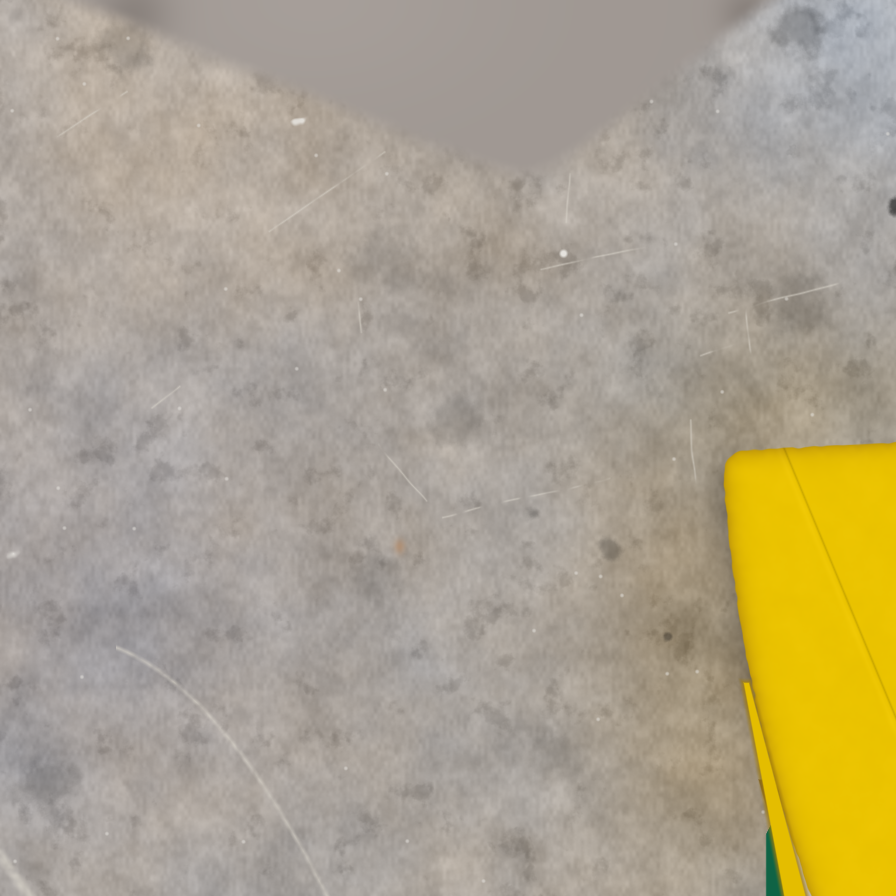
A WebGL 2 fragment shader for this texture:

```glsl
#version 300 es
precision highp float;
// Worn concrete floor with stains, scratches and a soft grey wedge at the top;
// a yellow moulded panel enters at the lower right.
// Built from value noise, segment distances and half-plane masks in canvas units.
uniform vec2 u_resolution;
out vec4 fragColor;

const vec3 YELLOW = vec3(0.92, 0.765, 0.0);
const vec3 OCHRE = vec3(0.70, 0.54, 0.05);
const vec3 WEDGE_GREY = vec3(0.625, 0.595, 0.575);
const vec3 CHALK = vec3(0.84, 0.82, 0.78);

// Scratch ends: x0, y0, x1, y1
const vec4 SCRATCHES[12] = vec4[12](
  vec4(.299, .740, .430, .831), vec4(.495, .423, .680, .466), vec4(.605, .700, .720, .724),
  vec4(.814, .651, .957, .690), vec4(.045, .835, .141, .897), vec4(.398, .674, .403, .629),
  vec4(.635, .805, .633, .753), vec4(.771, .531, .775, .453), vec4(.169, .544, .202, .570),
  vec4(.781, .602, .846, .625), vec4(.833, .655, .840, .603), vec4(.424, .505, .475, .440));

// Stains: x, y, radius, strength
const vec4 STAINS[12] = vec4[12](
  vec4(.596, .427, .009, .22), vec4(.680, .388, .012, .20), vec4(.746, .289, .006, .32),
  vec4(.418, .355, .026, .08), vec4(.510, .530, .026, .12), vec4(.999, .772, .009, .55),
  vec4(.893, .966, .026, .20), vec4(.137, .954, .030, .14), vec4(.050, .125, .030, .14),
  vec4(.430, .715, .035, .08), vec4(.617, .152, .028, .09), vec4(.892, .660, .030, .11));

float hash(vec2 p) {
  vec3 q = fract(vec3(p.xyx) * 0.1031);
  q += dot(q, q.yzx + 33.33);
  return fract((q.x + q.y) * q.z);
}

float noise(vec2 p) {
  vec2 i = floor(p), f = fract(p);
  f = f * f * (3.0 - 2.0 * f);
  return mix(mix(hash(i), hash(i + vec2(1, 0)), f.x),
             mix(hash(i + vec2(0, 1)), hash(i + vec2(1, 1)), f.x), f.y);
}

float fbm(vec2 p) {
  float sum = 0.0, amp = 0.5;
  for (int i = 0; i < 5; i++) {
    sum += amp * noise(p);
    p = mat2(1.6, 1.2, -1.2, 1.6) * p + 17.3;
    amp *= 0.55;
  }
  return sum / 1.055;
}

float segment(vec2 p, vec2 a, vec2 b) {
  vec2 d = b - a;
  return length(p - a - d * clamp(dot(p - a, d) / dot(d, d), 0.0, 1.0));
}

float glow(vec2 p, vec2 center, vec2 radius) {
  vec2 d = (p - center) / radius;
  return exp(-dot(d, d));
}

// Coverage of the region where d is negative
float fill(float d, float soft) { return 1.0 - smoothstep(-soft, soft, d); }

// Left outline of the panel; depth is measured down from the top
float panelLeft(float depth) {
  float s = depth - 0.52;
  return 0.807 + 0.06 * s + 0.30 * s * s;
}

vec3 concrete(vec2 p) {
  // Broad light and colour
  vec3 col = mix(vec3(.655, .632, .608), vec3(.705, .664, .620), glow(p, vec2(.12, .85), vec2(.45, .35)));
  col = mix(col, vec3(.635, .617, .620), 0.8 * glow(p, vec2(.08, .32), vec2(.30, .30)));
  col = mix(col, vec3(.705, .715, .730), glow(p, vec2(1.0, 1.0), vec2(.17, .22)));
  col = mix(col, vec3(.610, .545, .430), 0.8 * glow(p, vec2(.81, .25), vec2(.13, .28)));
  col = mix(col, vec3(.640, .585, .480), 0.6 * glow(p, vec2(.93, .54), vec2(.20, .10)));
  // Mottling and grain
  float warp = fbm(p * 9.0);
  col += 0.16 * (fbm(p * 15.0 + warp) - 0.5) + 0.10 * (fbm(p * 60.0 + 4.0) - 0.5);
  col += 0.05 * (noise(p * vec2(260.0, 150.0)) - 0.5);
  col += vec3(0.05, 0.01, -0.05) * (fbm(p * 7.0 + 31.0) - 0.5);
  col -= 0.07 * smoothstep(0.62, 0.80, fbm(p * 34.0 + 9.0));
  // Stains with ragged rims
  for (int i = 0; i < 12; i++) {
    vec4 s = STAINS[i];
    float d = length(p - s.xy) / s.z + 1.6 * (fbm(p * 45.0 + float(i)) - 0.5);
    col *= 1.0 - s.w * fill(d - 0.9, 0.45);
  }
  // Straight scratches, broken along their length
  for (int i = 0; i < 12; i++) {
    vec4 s = SCRATCHES[i];
    float d = segment(p + 0.004 * (noise(p * 30.0) - 0.5), s.xy, s.zw);
    float wear = smoothstep(0.2, 0.7, noise(p * 70.0 + float(i)));
    col = mix(col, CHALK, 0.65 * wear * fill(d - 0.0008, 0.0015));
  }
  // Long curved scrape and the corner scrape
  float u = p.x - 0.13;
  float arc = abs(1.0 - p.y - 0.723 - 0.38 * u - 3.4 * u * u) / length(vec2(1.0, 0.38 + 6.8 * u));
  float scrape = fill(arc - 0.0018, 0.0025) * step(0.0, u);
  scrape = max(scrape, fill(segment(p, vec2(-.01, .06), vec2(.04, -.01)) - 0.005, 0.004));
  col = mix(col, CHALK, scrape * (0.25 + 0.5 * noise(p * 180.0)));
  // Chips: a few large, many tiny
  float chip = 0.9 * fill(length((p - vec2(.337, .866)) * vec2(1, 1.3)) - 0.013 * noise(p * 110.0), 0.003);
  chip = max(chip, fill(length(p - vec2(.629, .717)) - 0.004, 0.002));
  chip = max(chip, fill(length(p - vec2(.015, .382)) - 0.008 * noise(p * 130.0), 0.003));
  vec2 cell = floor(p * 38.0);
  vec2 offset = 0.25 + 0.5 * vec2(hash(cell + 5.0), hash(cell + 71.0));
  float speck = step(0.96, hash(cell)) * fill(length(fract(p * 38.0) - offset) - 0.07, 0.05);
  col = mix(col, vec3(.90, .89, .87), max(chip, 0.55 * speck));
  return mix(col, vec3(.72, .54, .39), 0.6 * glow(p, vec2(.446, .390), vec2(.006, .008)));
}

// Soft-edged wedge hanging from the top
vec3 addWedge(vec3 col, vec2 p) {
  float t = 1.0 - p.y;
  float left = (t - 0.4 * (p.x - 0.08)) / 1.077;
  float right = (t - 0.78 * (0.86 - p.x)) / 1.268;
  float d = log(exp(left * 60.0) + exp(right * 60.0)) / 60.0;
  vec3 grey = WEDGE_GREY + 0.025 * glow(p, vec2(.35, 1.0), vec2(.2, .12));
  grey -= 0.09 * (glow(p, vec2(.15, .985), vec2(.04)) + glow(p, vec2(.835, .985), vec2(.03)));
  return mix(col, grey, fill(d, 0.014));
}

vec3 addPanel(vec3 col, vec2 p, float aa) {
  float t = 1.0 - p.y;
  float edge = panelLeft(t);
  float top = 0.503 - 0.055 * (p.x - 0.83);
  // Contact shade on the floor
  float side = p.x - edge;
  col *= 1.0 - 0.20 * exp(-abs(side) / 0.018) * smoothstep(0.48, 0.56, t);
  // Green part and pale gap beneath the rim
  float green = fill(max(max(0.855 - p.x, p.x - 0.89), 0.925 - t + 2.0 * (0.858 - p.x)), aa);
  col = mix(col, vec3(.06, .39, .27), green);
  float gap = fill(max(abs(p.x - edge + 0.008) - 0.010, 0.87 - t), aa);
  col = mix(col, mix(vec3(.46, .34, .16), vec3(.75, .71, .66), smoothstep(0.88, 0.94, t)), gap);
  // Main body with a rounded corner
  vec2 q = vec2(edge - p.x, top - t) + 0.026;
  float body = length(max(q, 0.0)) + min(max(q.x, q.y), 0.0) - 0.026;
  body += 0.002 * (noise(p * 120.0) - 0.5);
  vec3 paint = YELLOW + 0.025 * (fbm(p * 40.0) - 0.5);
  paint = mix(paint, OCHRE, 0.75 * exp(min(body, 0.0) / 0.009));
  float seam = (p.x - 0.875 - 0.415 * (t - 0.5)) / 1.083;
  paint *= 1.0 - 0.16 * fill(abs(seam) - 0.0008, 0.0018);
  paint += 0.02 * fill(abs(seam + 0.006) - 0.002, 0.004);
  col = mix(col, paint, fill(body, aa));
  // Narrow rim strip
  float s = t - 0.762;
  float rimLeft = 0.830 + 0.19 * s, rimRight = 0.836 + 0.265 * s;
  float rim = max(max(rimLeft - p.x, p.x - rimRight), -s);
  col = mix(col, OCHRE * 0.9, 0.7 * fill(rim - 0.003, 0.003));
  return mix(col, YELLOW * 0.97, fill(rim, aa));
}

void main() {
  vec2 p = gl_FragCoord.xy / u_resolution;
  float aa = 1.0 / min(u_resolution.x, u_resolution.y);
  vec3 col = addWedge(concrete(p), p);
  fragColor = vec4(clamp(addPanel(col, p, aa), 0.0, 1.0), 1.0);
}
```
